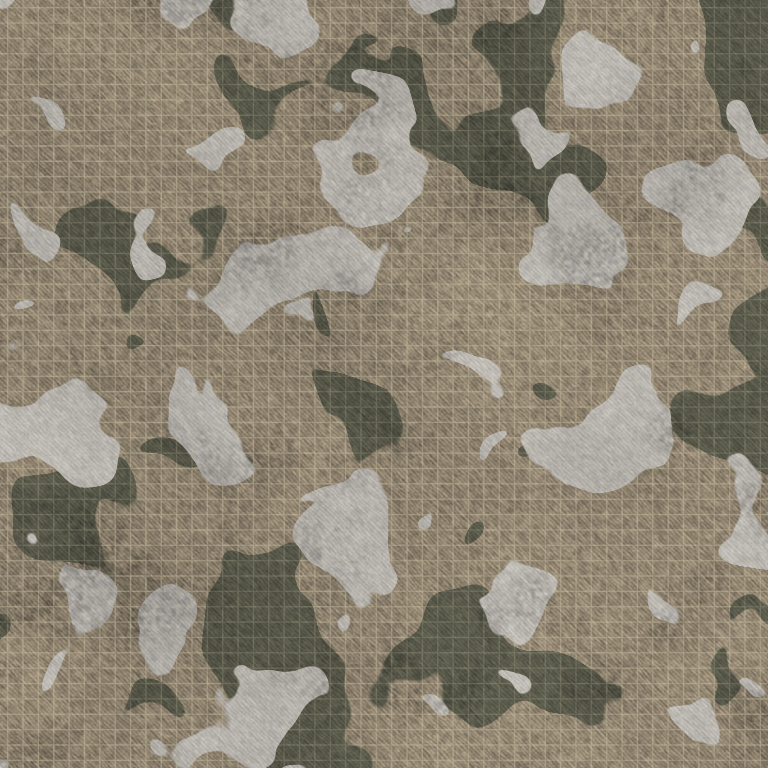
Reproduce this texture procedurally as a three.js fragment shader.

```glsl
// Worn ripstop camouflage cloth: green and pale grey blobs on tan twill.
varying vec2 vUv;

const vec3 TAN = vec3(0.555, 0.508, 0.432);
const vec3 GREEN = vec3(0.338, 0.342, 0.284);
const vec3 PALE = vec3(0.715, 0.700, 0.678);
const vec3 THREAD = vec3(0.77, 0.73, 0.62);

const float GREEN_CELLS = 4.6;   // blob cells across the canvas
const float PALE_CELLS = 6.5;
const vec2 GREEN_RADII = vec2(0.08, 0.62);   // smallest, largest, in cells
const vec2 PALE_RADII = vec2(0.06, 0.50);
const float MERGE = 12.0;        // higher gives thinner necks between blobs
const float EDGE = 0.0014;       // half width of the printed edge
const float GRID_CELLS = 50.0;
const float GRID_HALF_WIDTH = 0.0018;
const float TWILL_LINES = 168.0;
const float TAU = 6.2831853;

float hash(vec2 p) {
  vec3 q = fract(vec3(p.xyx) * 0.1031);
  q += dot(q, q.yzx + 33.33);
  return fract((q.x + q.y) * q.z);
}

float noise(vec2 p) {
  vec2 i = floor(p);
  vec2 f = fract(p);
  f = f * f * f * (f * (f * 6.0 - 15.0) + 10.0);
  float low = mix(hash(i), hash(i + vec2(1.0, 0.0)), f.x);
  float high = mix(hash(i + vec2(0.0, 1.0)), hash(i + vec2(1.0)), f.x);
  return mix(low, high, f.y);
}

float fbm(vec2 p) {
  float sum = 0.0;
  float amplitude = 0.5;
  for (int i = 0; i < 4; i++) {
    sum += amplitude * noise(p);
    p = mat2(1.6, 1.2, -1.2, 1.6) * p + 17.3;
    amplitude *= 0.5;
  }
  return sum / 0.9375;
}

// Bends the plane so that the ovals become irregular.
vec2 warp(vec2 p, float amount) {
  vec2 bend = vec2(noise(p * 1.7 + 31.0), noise(p * 1.7 + 67.0)) - 0.5;
  vec2 ripple = vec2(noise(p * 4.5 + 11.0), noise(p * 4.5 + 93.0)) - 0.5;
  return p + amount * (bend + 0.32 * ripple);
}

// Signed distance, in cells, to scattered ovals that flow together.
float blobs(vec2 p, vec2 radii, float seed) {
  vec2 cell = floor(p);
  float sum = 0.0;
  for (int y = -2; y <= 2; y++) {
    for (int x = -2; x <= 2; x++) {
      vec2 id = cell + vec2(float(x), float(y));
      vec2 key = id + seed;
      vec2 center = id + vec2(hash(key + 3.1), hash(key + 47.7));
      float size = hash(key + 81.3);
      float radius = mix(radii.x, radii.y, size * size);
      float stretch = mix(1.0, 1.45, hash(key + 123.9));
      float angle = (hash(key + 159.4) - 0.5) * 2.4;
      float c = cos(angle);
      float s = sin(angle);
      vec2 q = mat2(c, -s, s, c) * (p - center);
      float d = (length(q / vec2(stretch, 1.0 / stretch)) / radius - 1.0) * radius;
      sum += exp(-MERGE * d);
    }
  }
  return -log(sum + 1e-9) / MERGE;
}

float printMask(vec2 uv, float cells, vec2 radii, float bend, float seed) {
  float d = blobs(warp(uv * cells + seed, bend), radii, seed) / cells;
  return 1.0 - smoothstep(-EDGE, EDGE, d);
}

// Pale reinforcing threads, worn unevenly along their length.
float ripstop(vec2 uv) {
  vec2 d = abs(fract(uv * GRID_CELLS) - 0.5) / GRID_CELLS;
  vec2 line = 1.0 - smoothstep(0.0, GRID_HALF_WIDTH, d);
  float wearX = mix(0.45, 1.0, noise(uv * vec2(GRID_CELLS, 130.0)));
  float wearY = mix(0.45, 1.0, noise(uv * vec2(130.0, GRID_CELLS) + 9.0));
  return max(line.x * wearX, line.y * wearY);
}

// Diagonal weave with broken yarns and fine speckle, centred on zero.
float weave(vec2 uv) {
  float across = uv.x + uv.y;
  float along = uv.x - uv.y;
  float wobble = 0.7 * noise(uv * 40.0);
  float twill = sin(TAU * (across * TWILL_LINES + wobble));
  float yarn = noise(vec2(across * 250.0, along * 85.0 + 200.0)) - 0.5;
  float speckle = noise(uv * 410.0) - 0.5;
  return 0.065 * twill + 0.24 * yarn + 0.17 * speckle;
}

void main() {
  float green = printMask(vUv, GREEN_CELLS, GREEN_RADII, 0.75, 12.0);
  float pale = printMask(vUv, PALE_CELLS, PALE_RADII, 0.60, 58.0);

  // Printed layers
  vec3 color = mix(mix(TAN, GREEN, green), PALE, pale);
  float threadShow = mix(mix(0.62, 0.30, green), 0.22, pale);
  float weaveShow = mix(mix(1.0, 0.85, green), 0.45, pale);

  // Cloth, broad fading and gritty stains
  float fade = 0.24 * (fbm(vUv * 5.0 + 5.0) - 0.5);
  float grit = smoothstep(0.52, 0.78, fbm(vUv * 9.0 + 40.0)) * noise(vUv * 190.0);
  color *= 1.0 + weaveShow * weave(vUv) + fade - 0.20 * grit;
  color = mix(color, THREAD, threadShow * ripstop(vUv));

  gl_FragColor = vec4(color, 1.0);
}
```
